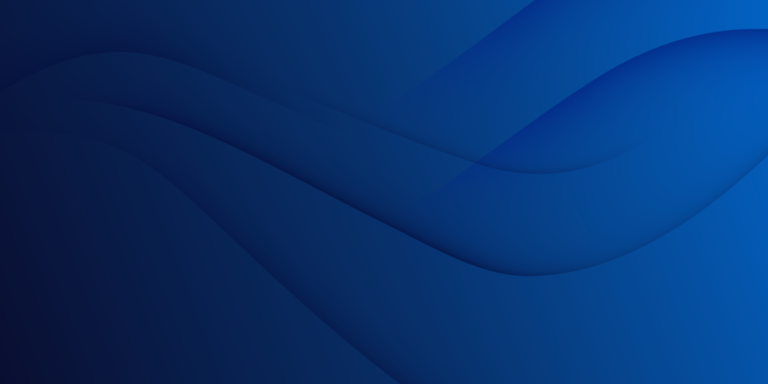
Write a Shadertoy shader that draws this background.

```glsl
const vec3 NIGHT = vec3(0.035, 0.055, 0.19);
const vec3 OCEAN = vec3(0.03, 0.195, 0.425);
const vec3 AZURE = vec3(0.01, 0.39, 0.77);
const vec3 NAVY = vec3(0.015, 0.06, 0.25);
const vec3 ROYAL = vec3(0.01, 0.15, 0.53);

// Cubic between two knots, each holding (x, height, slope)
float hermite(float x, vec3 a, vec3 b) {
    float span = b.x - a.x;
    float t = clamp((x - a.x) / span, 0.0, 1.0);
    float s = 1.0 - t;
    float ease = t * t * (3.0 - 2.0 * t);
    return mix(a.y, b.y, ease) + span * t * s * (a.z * s - b.z * t);
}

// Smooth curve through four knots, straight beyond its ends
float wave(float x, vec3 a, vec3 b, vec3 c, vec3 d) {
    float y = x < b.x ? hermite(x, a, b)
            : x < c.x ? hermite(x, b, c) : hermite(x, c, d);
    return y + a.z * min(x - a.x, 0.0) + d.z * max(x - d.x, 0.0);
}

// Approximate signed distance, positive above the curve
float waveDistance(vec2 p, vec3 a, vec3 b, vec3 c, vec3 d) {
    float stepX = 0.004;
    float y = wave(p.x, a, b, c, d);
    float slope = (wave(p.x + stepX, a, b, c, d) - y) / stepX;
    return (p.y - y) / sqrt(1.0 + slope * slope);
}

// Crisp on one side of the edge, fading away on the other
float foldShadow(float dist, float width, float pixel) {
    return smoothstep(-pixel, pixel, dist) * exp(-max(dist, 0.0) / width);
}

vec3 backdrop(vec2 p) {
    float t = (p.x + 0.38 * p.y) / 2.38;
    vec3 dark = mix(NIGHT, OCEAN, clamp(t * 2.0, 0.0, 1.0));
    return mix(dark, AZURE, clamp(t * 2.0 - 1.0, 0.0, 1.0));
}

void mainImage(out vec4 fragColor, in vec2 fragCoord) {
    vec2 p = fragCoord / iResolution.xy * vec2(2.0, 1.0);
    float pixel = 1.0 / iResolution.y;
    vec3 color = backdrop(p);

    // Rising folds, shaded underneath
    float upperRise = waveDistance(p, vec3(0.964, 0.70, 0.60),
        vec3(1.224, 0.875, 0.72), vec3(1.393, 1.0, 0.72), vec3(1.7, 1.15, 0.3));
    float shade = foldShadow(-upperRise, 0.075, pixel);
    color = mix(color, ROYAL, shade * 0.75 * smoothstep(0.92, 1.4, p.x));

    float lowerRise = waveDistance(p, vec3(1.0, 0.427, 0.5),
        vec3(1.237, 0.5755, 0.72), vec3(1.5625, 0.802, 0.62), vec3(1.966, 0.9245, 0.0));
    shade = foldShadow(-lowerRise, 0.07, pixel);
    color = mix(color, ROYAL, shade * 0.8 * smoothstep(0.95, 1.5, p.x));

    // Upper left crest, shaded above
    float crest = waveDistance(p, vec3(0.0, 0.76, 0.62),
        vec3(0.3125, 0.865, 0.0), vec3(0.625, 0.773, -0.44), vec3(1.04, 0.589, -0.42));
    shade = foldShadow(crest, 0.06, pixel);
    color = mix(color, NAVY, shade * 0.55 * (1.0 - smoothstep(0.25, 1.0, p.x)));

    // Thin crease continuing the crest to the right
    float crease = waveDistance(p, vec3(0.65, 0.805, -0.4),
        vec3(1.237, 0.5755, -0.33), vec3(1.406, 0.547, 0.0), vec3(1.732, 0.661, 0.65));
    float fade = smoothstep(0.65, 1.1, p.x) * (1.0 - smoothstep(1.4, 1.74, p.x));
    color = mix(color, NAVY, foldShadow(crease, 0.014, pixel) * 0.28 * fade);

    // Long central fold: a wide shadow and a dark core
    float fold = waveDistance(p, vec3(0.156, 0.742, 0.0),
        vec3(1.0, 0.419, -0.49), vec3(1.375, 0.281, 0.0), vec3(2.0, 0.596, 0.95));
    fade = smoothstep(0.05, 0.5, p.x) * (1.0 - 0.7 * smoothstep(1.15, 1.6, p.x));
    shade = 0.45 * foldShadow(fold, 0.045, pixel) + 0.35 * foldShadow(fold, 0.012, pixel);
    color = mix(color, NAVY, shade * fade);

    // Lower left slope
    float slope = waveDistance(p, vec3(0.0, 0.661, 0.0),
        vec3(0.286, 0.622, -0.35), vec3(0.573, 0.409, -0.95), vec3(1.042, 0.0, -0.75));
    shade = foldShadow(slope, 0.045, pixel);
    color = mix(color, NAVY, shade * mix(0.15, 0.5, smoothstep(0.1, 0.7, p.x)));

    fragColor = vec4(color, 1.0);
}
```
